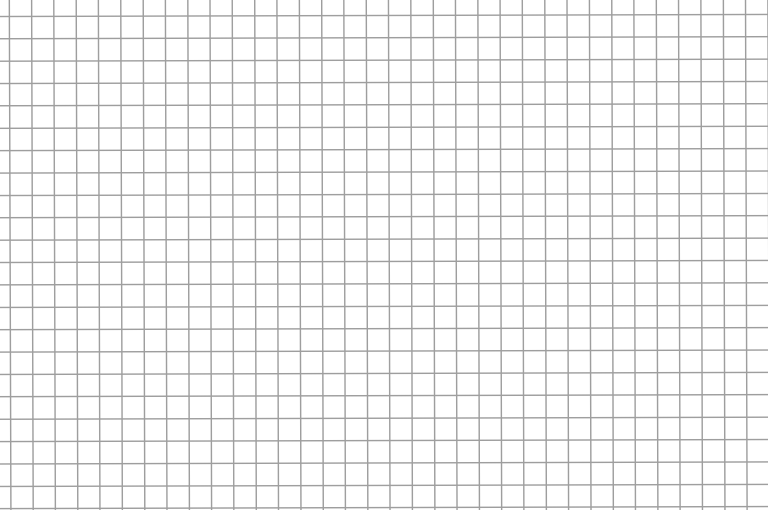
A Shadertoy shader for this pattern:

```glsl
// Fine grey square grid on white paper, tilted very slightly.

// Lengths are fractions of the canvas height.
const vec2  PITCH       = vec2(0.04375, 0.04388); // spacing across, up
const vec2  ORIGIN      = vec2(0.0212, 0.0025);   // first crossing, lower left
const vec2  TILT        = vec2(0.0031, -0.0027);  // drift of each line family
const float LINE_WIDTH  = 0.0028;
const float WOBBLE      = 0.0003;                 // uneven placement of lines
const float TONE_SPREAD = 0.015;                  // shade change between lines
const vec3  PAPER       = vec3(1.0);
const vec3  INK         = vec3(0.62);

// Layered sines, roughly -1 to 1, varying from line to line.
vec2 lineVariation(vec2 index) {
    return 0.6 * sin(index * 2.4 + vec2(0.5, 1.9))
         + 0.4 * sin(index * 5.3 + vec2(2.1, 0.3));
}

// Share of a pixel-wide box covered by a line, for each axis.
vec2 lineCoverage(vec2 dist, float pixel) {
    vec2 overlap = vec2(0.5 * (LINE_WIDTH + pixel)) - dist;
    return clamp(overlap, 0.0, min(LINE_WIDTH, pixel)) / pixel;
}

void mainImage(out vec4 fragColor, in vec2 fragCoord) {
    float pixel = 1.0 / iResolution.y;
    vec2 p = fragCoord * pixel;

    // Tilted grid coordinates: x picks vertical lines, y horizontal ones
    vec2 grid = p - ORIGIN + TILT * p.yx;
    vec2 index = floor(grid / PITCH + 0.5);
    vec2 variation = lineVariation(index);

    // Distance to the nearest line of each family
    vec2 dist = abs(grid - index * PITCH - WOBBLE * variation);
    vec2 ink = lineCoverage(dist, pixel) * (1.0 + TONE_SPREAD * variation);

    // Crossings keep the same ink as the lines
    float amount = 1.0 - (1.0 - ink.x) * (1.0 - ink.y);
    fragColor = vec4(mix(PAPER, INK, clamp(amount, 0.0, 1.0)), 1.0);
}
```
